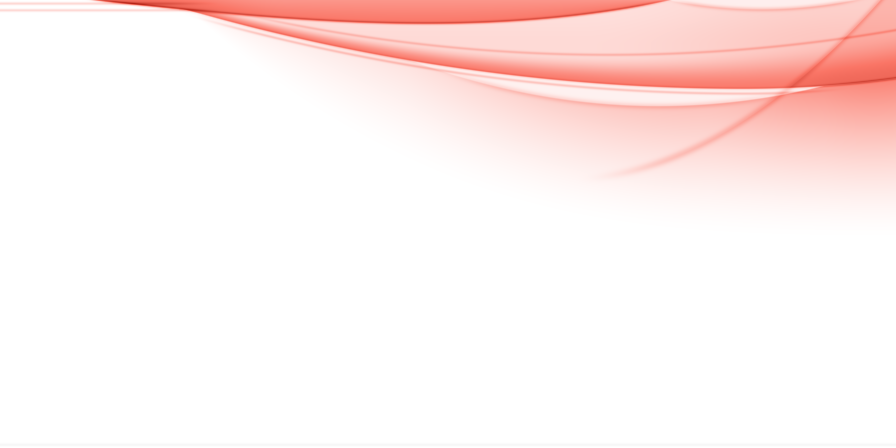
A WebGL 2 fragment shader for this background:

```glsl
#version 300 es
precision highp float;
// Translucent coral ribbons sweeping along the top of a white page, with a soft glow below.

uniform vec2 u_resolution;
out vec4 fragColor;

const vec3 PAPER = vec3(1.0);
const vec3 CORAL = vec3(0.98, 0.46, 0.40);
const vec3 DEEP_RED = vec3(0.70, 0.12, 0.07);
const float HAIRLINE = 0.0032;     // half width of thin strokes, in canvas heights
const float GLOW_FLOOR = 0.535;    // deepest reach of the glow
const float GLOW_FALLOFF = 1.5;
const float VEIL_INK = 0.27;       // pale wash behind the ribbons
const float BAND_INK = 0.95;       // main band at its lower edge
const float RIBBON_INK = 0.88;     // top ribbon

// Depth of a parabola at u: lowest point (apex) and curvature.
float bowl(float u, vec2 apex, float curvature) {
    float s = u - apex.x;
    return apex.y - curvature * s * s;
}

// Antialiased mask, 1 where the signed distance is positive.
float inside(float dist) {
    float pixel = 1.0 / u_resolution.y;
    return smoothstep(-pixel, pixel, dist);
}

float stroke(float dist, float width) {
    float s = dist / width;
    return exp(-s * s);
}

// Fades in over a..b and out over c..d.
float span(float u, float a, float b, float c, float d) {
    return smoothstep(a, b, u) * (1.0 - smoothstep(c, d, u));
}

vec3 inkColor(float ink) {
    vec3 tint = mix(PAPER, CORAL, clamp(ink, 0.0, 1.0));
    return mix(tint, DEEP_RED, clamp(ink - 1.0, 0.0, 1.0));
}

void main() {
    vec2 uv = gl_FragCoord.xy / u_resolution;
    float u = uv.x;
    float depth = 1.0 - uv.y;

    // Curves, as depth below the top edge
    float s = (u - 0.426) / 0.322;
    float ribbon = 0.051 * (1.0 - s * s) * (1.0 + 0.33 * s);
    float rightLift = max(u - 0.83, 0.0);
    float band = bowl(u, vec2(0.83, 0.198), 0.456) - 0.35 * rightLift * rightLift;
    float crease = bowl(u, vec2(0.68, 0.1224), 0.54);
    float hem = bowl(u, vec2(0.735, 0.237), 1.33);
    float cap = bowl(u, vec2(0.85, 0.021), 1.9);
    float v = 0.983 - u;
    float sweep = 2.24 * v - 3.125 * v * v;
    float sweepSpan = smoothstep(0.64, 0.76, u);
    float rightOfSweep = inside(depth - sweep) * sweepSpan;

    // Glow fading towards the page
    float glowTop = max(band, hem);
    float glowEnd = GLOW_FLOOR * (1.0 - pow((1.0 - u) / 0.8, 3.0));
    float fade = clamp((depth - glowTop) / max(glowEnd - glowTop, 0.01), 0.0, 1.0);
    float strength = mix(0.10, 0.46, smoothstep(0.2, 0.85, u))
                   + 0.30 * smoothstep(0.78, 1.0, u);
    float glow = strength * pow(1.0 - fade, GLOW_FALLOFF) * step(0.2, u);
    glow *= 1.0 + 0.18 * rightOfSweep * (1.0 - fade);
    float ink = mix(0.10, glow, inside(depth - glowTop));
    ink += 0.20 * stroke(depth - hem, 0.007) * span(u, 0.47, 0.56, 0.80, 0.92);

    // Pale veil and the main band shading down to its edge
    float bandShade = clamp((depth - crease) / max(band - crease, 0.005), 0.0, 1.0);
    float veil = VEIL_INK + 0.15 * smoothstep(0.65, 0.95, u);
    veil *= 0.8 + 0.2 * smoothstep(0.0, 0.1, depth);
    float bandInk = mix(veil, BAND_INK, smoothstep(0.0, 1.0, bandShade));
    bandInk += 0.20 * rightOfSweep * smoothstep(0.8, 0.95, u);
    float capMask = inside(cap - depth);
    bandInk = mix(bandInk, 0.12, capMask);
    ink = mix(ink, bandInk, inside(band - depth));

    // Thin strokes along the folds
    ink += 0.28 * stroke(depth - crease, HAIRLINE) * smoothstep(0.24, 0.35, u);
    ink += 0.25 * stroke(depth - band, HAIRLINE) * smoothstep(0.18, 0.3, u);
    ink += 0.35 * stroke(depth - band, HAIRLINE) * smoothstep(0.88, 0.97, u);
    ink += 0.32 * stroke(depth - band - 0.011, HAIRLINE) * span(u, 0.20, 0.30, 0.86, 0.95);
    ink += 0.25 * stroke(depth - cap, 0.005) * span(u, 0.74, 0.78, 0.93, 0.98);
    ink += 0.25 * stroke((depth - sweep) * 0.65, 0.006) * sweepSpan;

    // Top ribbon with its dark rim
    float ribbonShade = clamp(depth / max(ribbon, 0.004), 0.0, 1.0);
    float ribbonInk = mix(RIBBON_INK - 0.12, RIBBON_INK + 0.12, ribbonShade);
    ribbonInk += 0.35 * (1.0 - smoothstep(0.12, 0.32, u));
    ink = mix(ink, ribbonInk, inside(ribbon - depth));
    ink += 0.60 * stroke(depth - ribbon, HAIRLINE) * span(u, 0.09, 0.13, 0.70, 0.76);

    // Faint trailing lines at the upper left
    for (int i = 0; i < 2; i++) {
        float lineDepth = 0.008 + 0.015 * float(i);
        ink += 0.28 * stroke(depth - lineDepth, HAIRLINE) * (1.0 - smoothstep(0.18, 0.25, u));
    }

    // Page colour and the pale rule at the foot
    vec3 color = inkColor(ink);
    color -= 0.035 * stroke(depth - 0.993, HAIRLINE);
    fragColor = vec4(color, 1.0);
}
```
